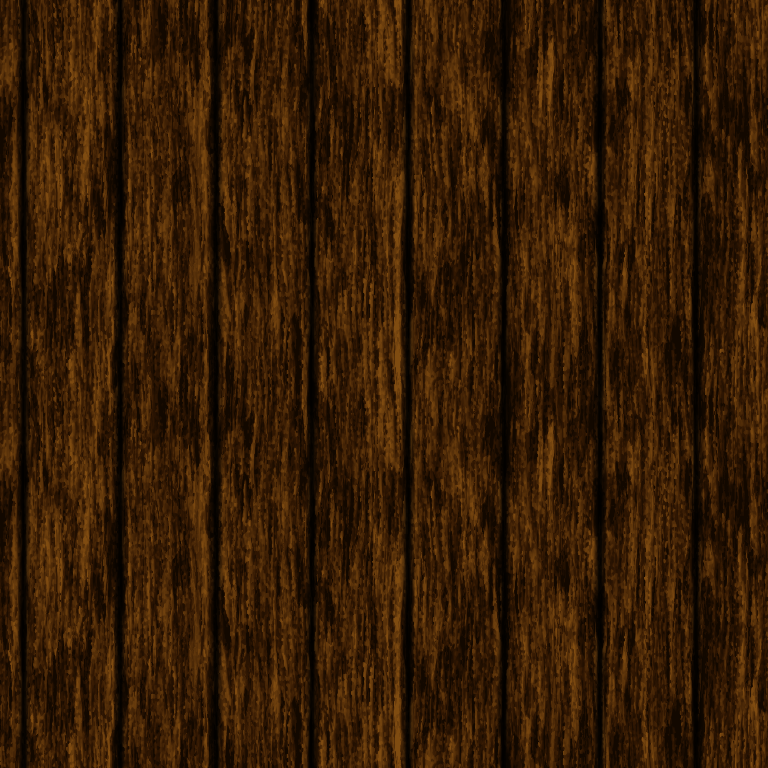
Reproduce this texture procedurally as a WebGL 2 fragment shader.

```glsl
#version 300 es
precision highp float;

#define PLANKS 8.0
#define TILES 2.0
#define SEAM_OFFSET 0.25
#define SEAM_WIDTH 0.024
#define SHADOW_WIDTH 0.085
#define BASE_TONE 0.63
#define CONTRAST 1.0
#define STAIN_DEPTH 0.28
#define CRACK_DEPTH 0.24
#define PIT_DEPTH 0.20
#define PLANK_VARIATION 0.05

uniform vec2 u_resolution;
out vec4 outColor;

const float TAU = 6.2831853;
const vec3 SOOT = vec3(0.072, 0.032, 0.0);
const vec3 WALNUT = vec3(0.20, 0.095, 0.01);
const vec3 AMBER = vec3(0.46, 0.27, 0.06);

vec3 hash3(vec2 cell, float seed) {
    vec3 q = fract(vec3(cell, seed) * vec3(0.1031, 0.1030, 0.0973));
    q += dot(q, q.yxz + 33.33);
    return fract((q.xxy + q.yxx) * q.zyx);
}

// Smooth cellular noise that wraps over the unit square
float cellular(vec2 uv, vec2 cells, float seed) {
    vec2 p = uv * cells;
    vec2 base = floor(p);
    vec2 local = p - base;
    float total = 0.0;
    float weights = 1e-5;
    for (int y = -1; y <= 1; y++) {
        for (int x = -1; x <= 1; x++) {
            vec2 offset = vec2(x, y);
            vec3 rnd = hash3(mod(base + offset, cells), seed);
            vec2 d = offset + rnd.xy - local;
            float w = exp(-8.0 * dot(d, d));
            total += w * rnd.z;
            weights += w;
        }
    }
    return total / weights;
}

// Layered sines bend the fibres sideways
float grainBend(vec2 p, float id) {
    return 0.014 * sin(TAU * p.y + id * 2.1)
         + 0.006 * sin(TAU * 3.0 * p.y + p.x * 6.0 + id * 4.7)
         + 0.003 * sin(TAU * 11.0 * p.y + p.x * 23.0 + id);
}

vec3 woodColor(float tone) {
    vec3 lower = mix(SOOT, WALNUT, clamp((tone - 0.1) / 0.4, 0.0, 1.0));
    return mix(lower, AMBER, clamp((tone - 0.48) / 0.52, 0.0, 1.15));
}

void main() {
    vec2 uv = gl_FragCoord.xy / u_resolution;
    float across = uv.x * PLANKS - SEAM_OFFSET;
    float id = floor(across);
    float seed = id * 7.3 + 80.0;
    vec2 tile = uv * TILES;
    vec2 p = vec2(across - id, tile.y);

    // Fibres, from broad bands down to hairs and speckle
    float broad = cellular(p, vec2(7.0, 2.0), seed);
    float speckle = cellular(p, vec2(44.0, 110.0), seed + 4.9);
    vec2 g = p + vec2(grainBend(p, id) + 0.03 * (broad - 0.5)
        + 0.012 * (speckle - 0.5), 0.0);
    float medium = cellular(g, vec2(17.0, 3.0), seed + 1.7);
    float fine = cellular(g, vec2(34.0, 8.0), seed + 3.1);
    float hair = cellular(g, vec2(44.0, 21.0), seed + 5.5);
    float tone = BASE_TONE + CONTRAST * (0.17 * (broad - 0.5)
        + 0.26 * (medium - 0.5) + 0.38 * (fine - 0.5)
        + 0.36 * (hair - 0.5) + 0.34 * (speckle - 0.5));
    tone += PLANK_VARIATION * cos(2.4 * (id - 3.0));

    // Long thin cracks follow the contours of a stretched field
    float field = cellular(g, vec2(13.0, 2.0), seed + 6.3)
                + 0.08 * (speckle - 0.5);
    float crack = 1.0 - smoothstep(0.02, 0.07, abs(field - 0.42));
    tone -= CRACK_DEPTH * crack * smoothstep(0.25, 0.6, hair);

    // Short dark pits between fibres
    float pit = cellular(g, vec2(38.0, 13.0), seed + 9.7);
    tone -= PIT_DEPTH * (1.0 - smoothstep(0.18, 0.32, pit));

    // Ragged stains shared by every tile
    float stain = 0.46 * cellular(tile, vec2(8.0, 4.0), 2.3)
                + 0.34 * cellular(tile, vec2(36.0, 10.0), 5.7)
                + 0.16 * (1.0 - fine) + 0.12 * hair;
    tone -= STAIN_DEPTH * smoothstep(0.69, 0.74, stain);

    // Worn edge, bevel shadow and dark gap between planks
    float edge = min(p.x, 1.0 - p.x);
    float rough = edge + 0.02 * (fine - 0.5);
    float worn = exp(-pow((1.0 - p.x - 0.105) / 0.016, 2.0))
               + 0.5 * exp(-pow((p.x - 0.085) / 0.016, 2.0));
    tone += 0.14 * worn * smoothstep(0.25, 0.65, medium);
    float shade = mix(0.5, 1.0, smoothstep(SEAM_WIDTH, SHADOW_WIDTH, rough));
    shade *= mix(0.22, 1.0, smoothstep(SEAM_WIDTH * 0.4, SEAM_WIDTH * 1.5, edge));

    outColor = vec4(woodColor(tone) * shade, 1.0);
}
```
